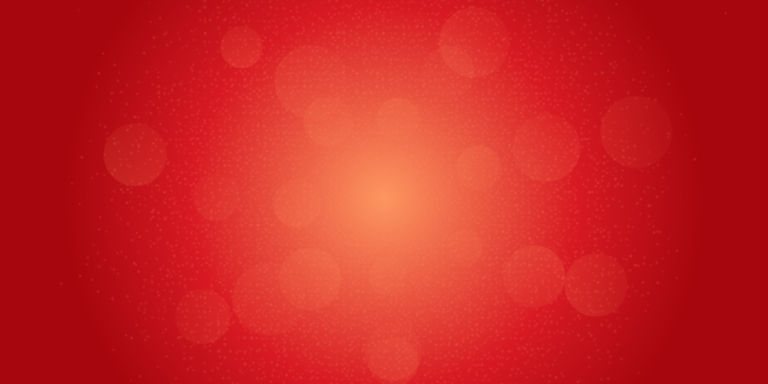
A WebGL 1 fragment shader for this background:

```glsl
precision highp float;

uniform vec2 u_resolution;

#define GLOW_CENTRE vec2(1.0, 0.484)
#define GLOW_RADIUS 0.50
#define EDGE_RADIUS 0.83
#define SPOKES 7.0
#define BUBBLES 21
#define BUBBLE_ALPHA 0.21
#define SPECK_CELLS 58.0
#define SPECK_RADIUS 0.0038
#define SPECK_ALPHA 0.17

const vec3 PEACH = vec3(0.99, 0.59, 0.375);
const vec3 RED = vec3(0.845, 0.10, 0.135);
const vec3 CRIMSON = vec3(0.655, 0.025, 0.055);
const vec3 BUBBLE_TINT = vec3(0.98, 0.53, 0.34);
const vec3 SPECK_TINT = vec3(1.0, 0.56, 0.42);

vec3 hash3(vec2 p) {
  vec3 q = fract(p.xyx * vec3(0.1031, 0.1030, 0.0973));
  q += dot(q, q.yxz + 33.33);
  return fract((q.xxy + q.yzz) * q.zyx);
}

float disc(vec2 offset, float radius, float pixel) {
  return 1.0 - smoothstep(-pixel, pixel, length(offset) - radius);
}

// Peach core, red middle and crimson border
vec3 glow(float r) {
  vec3 col = mix(PEACH, RED, clamp(r / GLOW_RADIUS, 0.0, 1.0));
  return mix(col, CRIMSON, clamp((r - GLOW_RADIUS) / (EDGE_RADIUS - GLOW_RADIUS), 0.0, 1.0));
}

// Jittered dots, thinning out away from the core
float specks(vec2 p, float seed, float pixel) {
  vec2 grid = p * SPECK_CELLS + seed * 0.37;
  vec2 cell = floor(grid);
  vec3 rnd = hash3(cell + seed * 71.0);
  vec2 offset = (fract(grid) - mix(vec2(0.25), vec2(0.75), rnd.xy)) / SPECK_CELLS;
  float r = length((cell + 0.5 - seed * 0.37) / SPECK_CELLS - GLOW_CENTRE);
  float density = 0.9 * (1.0 - smoothstep(0.3, 0.86, r));
  float radius = SPECK_RADIUS * mix(0.65, 1.0, rnd.x);
  return step(rnd.z, density) * mix(0.4, 1.0, rnd.y) * disc(offset, radius, pixel);
}

// Translucent discs along spokes, in three widening rings
vec3 addBubbles(vec3 col, vec2 p, float pixel) {
  for (int i = 0; i < BUBBLES; i++) {
    float n = float(i);
    float ring = floor(n / SPOKES);
    vec3 place = hash3(vec2(n + 3.0, 17.0));
    vec3 look = hash3(vec2(n + 9.0, 41.0));

    float angle = radians(20.0) + 6.28319 * (n + 0.4 * (place.x - 0.5)) / SPOKES;
    float reach = 0.26 + 0.21 * ring + 0.10 * (place.y - 0.5);
    vec2 squash = vec2(1.0, mix(0.95, 0.65, ring * 0.5));
    vec2 centre = GLOW_CENTRE + reach * squash * vec2(cos(angle), sin(angle));
    float radius = mix(0.047, 0.098, place.z);

    // Each disc fades towards one side
    float turn = 6.28319 * look.x;
    vec2 offset = p - centre;
    float shade = 0.7 + 0.3 * dot(offset / radius, vec2(cos(turn), sin(turn)));
    float alpha = BUBBLE_ALPHA * mix(0.45, 1.0, look.y) * shade;
    col = mix(col, BUBBLE_TINT, alpha * disc(offset, radius, pixel));
  }
  return col;
}

void main() {
  float pixel = 1.0 / u_resolution.y;
  vec2 p = gl_FragCoord.xy / u_resolution * vec2(2.0, 1.0);

  vec3 col = glow(length(p - GLOW_CENTRE));
  col = addBubbles(col, p, pixel);
  for (int layer = 0; layer < 2; layer++) {
    float dots = specks(p, float(layer) + 1.0, pixel);
    col = mix(col, SPECK_TINT, SPECK_ALPHA * dots);
  }
  gl_FragColor = vec4(col, 1.0);
}
```
